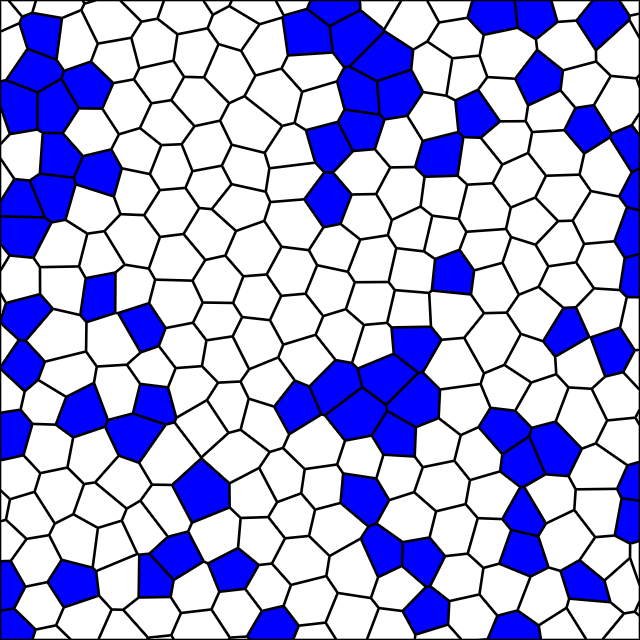
Reproduce this pattern procedurally as a Shadertoy shader.

```glsl
// Irregular honeycomb of Voronoi cells with the five-sided cells filled in blue.

#define SPACING 0.069      // distance between lattice seeds
#define JITTER 0.44        // largest random seed offset, in spacings
#define TILT 0.14          // lattice rotation in radians
#define BEND 0.012         // amplitude of the slow lattice distortion
#define LINE_HALF 0.00205  // half width of the outlines
#define SHORT_SIDE 0.014   // sides shorter than this are not counted
#define REACH 0.064        // farthest side considered for a cell
#define MAX_SIDES 28       // 24 neighbours and 4 frame sides
#define PAPER vec3(1.0)
#define BLUE vec3(0.0, 0.0, 1.0)
#define INK vec3(0.0)

const float COLUMN = 0.8660254;

float hash(vec2 p) {
    return fract(sin(dot(p, vec2(127.1, 311.7))) * 43758.5453);
}

mat2 rotation(float angle) {
    float c = cos(angle), s = sin(angle);
    return mat2(c, s, -s, c);
}

vec2 bend(vec2 p) {
    return BEND * vec2(sin(8.0 * p.y + 1.3), sin(9.0 * p.x + 0.4));
}

// Seed position of a lattice cell; odd columns are shifted by half a step.
// Most seeds stay near the lattice, a few stray far and break it up.
vec2 seedAt(vec2 id) {
    vec2 lattice = vec2(id.x * COLUMN, id.y + 0.5 * mod(id.x, 2.0));
    float heading = 6.2832 * hash(id);
    float stray = JITTER * pow(hash(id + 57.3), 1.5);
    vec2 base = rotation(TILT) * lattice * SPACING;
    return base + bend(base) + stray * SPACING * vec2(cos(heading), sin(heading));
}

// Lattice cell around a point.
vec2 latticeId(vec2 p) {
    vec2 q = rotation(-TILT) * (p - bend(p)) / SPACING;
    float column = round(q.x / COLUMN);
    return vec2(column, round(q.y - 0.5 * mod(column, 2.0)));
}

// Sides of the current cell: xy = outward normal, z = distance from the seed.
vec3 sides[MAX_SIDES];
int sideCount = 0;

void addSide(vec2 normal, float dist) {
    if (dist < REACH && sideCount < MAX_SIDES) {
        sides[sideCount] = vec3(normal, dist);
        sideCount++;
    }
}

// Length of side k left after clipping by all the others.
float sideLength(int k) {
    vec2 origin = sides[k].xy * sides[k].z;
    vec2 along = vec2(-sides[k].y, sides[k].x);
    float lo = -1.0, hi = 1.0;
    for (int m = 0; m < sideCount; m++) {
        if (m == k) continue;
        float slope = dot(along, sides[m].xy);
        float gap = sides[m].z - dot(origin, sides[m].xy);
        if (slope > 1e-4) hi = min(hi, gap / slope);
        else if (slope < -1e-4) lo = max(lo, gap / slope);
        else if (gap < 0.0) return 0.0;
    }
    return hi - lo;
}

void mainImage(out vec4 fragColor, in vec2 fragCoord) {
    vec2 p = fragCoord / iResolution.y;
    vec2 frame = iResolution.xy / iResolution.y;
    float pixel = 1.0 / iResolution.y;

    // Nearest seed
    vec2 start = latticeId(p), cell = start, seed = vec2(0.0);
    float nearest = 1e3;
    for (int j = -2; j <= 2; j++)
    for (int i = -2; i <= 2; i++) {
        vec2 id = start + vec2(i, j);
        vec2 s = seedAt(id);
        float d = distance(p, s);
        if (d < nearest) { nearest = d; seed = s; cell = id; }
    }

    // Bisectors to the neighbours, then the canvas frame
    for (int j = -2; j <= 2; j++)
    for (int i = -2; i <= 2; i++) {
        if (i == 0 && j == 0) continue;
        vec2 r = seedAt(cell + vec2(i, j)) - seed;
        addSide(normalize(r), 0.5 * length(r));
    }
    addSide(vec2(-1.0, 0.0), seed.x);
    addSide(vec2(1.0, 0.0), frame.x - seed.x);
    addSide(vec2(0.0, -1.0), seed.y);
    addSide(vec2(0.0, 1.0), frame.y - seed.y);

    // Distance to the outline and number of clear sides
    float edge = 1.0;
    int corners = 0;
    for (int k = 0; k < sideCount; k++) {
        edge = min(edge, sides[k].z - dot(p - seed, sides[k].xy));
        if (sideLength(k) > SHORT_SIDE) corners++;
    }

    vec3 fill = corners == 5 ? BLUE : PAPER;
    float inside = clamp((edge - LINE_HALF) / pixel + 0.5, 0.0, 1.0);
    fragColor = vec4(mix(INK, fill, inside), 1.0);
}
```
